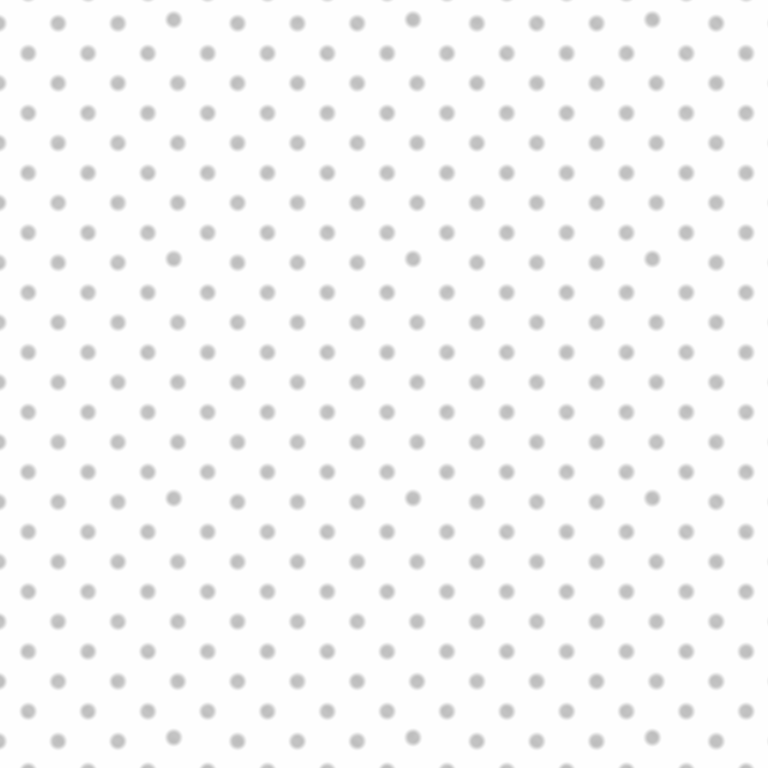
This pattern is drawn by a WebGL 1 fragment shader. Its source:

```glsl
precision mediump float;
// Soft grey polka dots on white, made of two square lattices offset by half
// a pitch. Every fourth dot, both ways, of the first lattice sits slightly
// up and left; layered sines give the dots a faint uneven tone.

uniform vec2 u_resolution;

const float PITCHES_ACROSS = 12.837;
const vec2 LATTICE_ORIGIN = vec2(0.2315, 0.0348);
const float TILE_PITCHES = 4.0;
const vec2 NUDGE = vec2(-0.067, 0.062);
const float DOT_RADIUS = 0.121;
const float EDGE_SOFTNESS = 0.052;
const vec3 PAPER = vec3(0.997);
const vec3 DOT_GREY = vec3(0.755);

// 1.0 for the lattice cell that opens each tile, otherwise 0.0.
float tileCorner(vec2 cell, float period) {
  vec2 index = mod(cell + 0.5, period);
  return (1.0 - step(1.0, index.x)) * (1.0 - step(1.0, index.y));
}

// Coverage of a round dot with a blurred rim.
float softDot(vec2 p, float radius, float softness) {
  return 1.0 - smoothstep(radius - softness, radius + softness, length(p));
}

// Square lattice of dots with unit pitch; nudge moves the tile corner dots.
float dotLattice(vec2 p, vec2 nudge, float softness) {
  vec2 cell = floor(p + 0.5);
  vec2 shift = nudge * tileCorner(cell, TILE_PITCHES);
  return softDot(p - cell - shift, DOT_RADIUS, softness);
}

// Smooth unevenness, roughly -1 to 1.
float layeredSines(vec2 p) {
  float broad = sin(p.x * 17.0 + 2.0 * sin(p.y * 11.0));
  float fine = sin(p.y * 29.0 + 1.5 * sin(p.x * 23.0));
  return 0.5 * (broad + fine);
}

void main() {
  float side = min(u_resolution.x, u_resolution.y);
  vec2 uv = gl_FragCoord.xy / side;
  vec2 p = (uv - LATTICE_ORIGIN) * PITCHES_ACROSS;
  float softness = max(EDGE_SOFTNESS, 0.7 * PITCHES_ACROSS / side);

  // Interleaved lattices
  float coverage = dotLattice(p, NUDGE, softness);
  coverage = max(coverage, dotLattice(p - 0.5, vec2(0.0), softness));

  // Faint mottling inside the dots
  vec3 ink = DOT_GREY + 0.012 * layeredSines(p);
  gl_FragColor = vec4(mix(PAPER, ink, coverage), 1.0);
}
```
